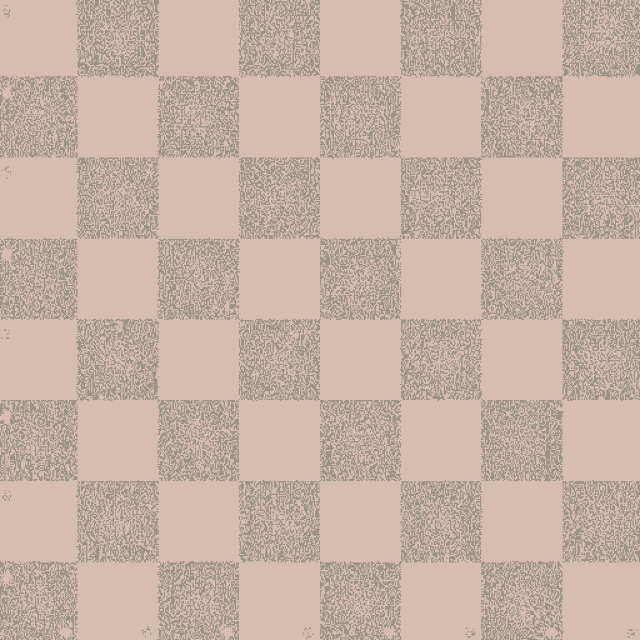
A three.js fragment shader for this pattern:

```glsl
varying vec2 vUv;

const float PI = 3.14159265;

float hash(vec2 p) {
  return fract(sin(dot(p, vec2(127.1, 311.7))) * 43758.5453);
}

float cornerSlope(vec2 corner, vec2 offset) {
  float angle = 2.0 * PI * hash(corner);
  return dot(vec2(cos(angle), sin(angle)), offset);
}

float gradientNoise(vec2 p) {
  vec2 i = floor(p), f = fract(p);
  vec2 u = f * f * (3.0 - 2.0 * f);
  vec2 e = vec2(1.0, 0.0);
  return mix(
    mix(cornerSlope(i, f), cornerSlope(i + e, f - e), u.x),
    mix(cornerSlope(i + e.yx, f - e.yx), cornerSlope(i + 1.0, f - 1.0), u.x),
    u.y);
}

// Ragged worn spots along the left column and the bottom row
float wornSpot(vec2 cell, vec2 f, float grain) {
  float left = length((f - vec2(0.13, 0.81)) * vec2(1.2, 0.9));
  float bottom = length(f - vec2(0.856, 0.13));
  float d = min(cell.x < 0.5 ? left : 1.0, cell.y < 0.5 ? bottom : 1.0);
  return step(d, 0.065 + 0.05 * grain);
}

// 1 where a dither dot is dark, 0 where it is bare ground
float inkDot(vec2 dotId) {
  float grain = gradientNoise(dotId * vec2(0.87, 0.71) + 7.3);
  vec2 ragged = vec2(grain, gradientNoise(dotId * 0.77 + 31.7)) * 0.016;
  vec2 board = ((dotId + 0.5) / 512.0 - vec2(0.5, 0.501)) / 0.1264 + 4.0 + ragged;
  vec2 cell = floor(board), f = fract(board);
  float worn = wornSpot(cell, f, grain);

  // Light squares: bare but for a few stray specks
  if (mod(cell.x + cell.y, 2.0) > 0.5) {
    float speck = hash(dotId + 19.0);
    return max(step(0.99994, speck), worn * step(0.75, speck));
  }

  // Dark squares: patches of upright stripes and checks, looser in the middle
  float outer = smoothstep(0.1, 1.0, length(f - 0.5) * 2.0);
  outer *= 0.85 + 0.25 * hash(cell + 3.0);
  float slip = floor(4.0 * gradientNoise(dotId * vec2(0.21, 0.15)) + 0.5);
  float checks = step(0.12, gradientNoise(dotId * vec2(0.17, 0.23) + 53.1));
  float weave = cos(PI * (dotId.x + slip + checks * dotId.y));
  float tone = grain + weave * mix(0.15, 0.32, outer) + mix(-0.08, 0.08, outer);

  // Rim: a nearly solid top row and toothed sides
  tone += 0.3 * step(0.984, f.y);
  tone += 0.3 * cos(PI * dotId.y) * step(0.484, abs(f.x - 0.5));
  return step(0.0, tone) * (1.0 - worn);
}

void main() {
  // Blend the four nearest dots across a narrow band to soften their edges
  vec2 grid = vUv * 512.0 - 0.5;
  vec2 id = floor(grid);
  vec2 blend = clamp((fract(grid) - 0.5) / 0.5 + 0.5, 0.0, 1.0);
  float ink = mix(
    mix(inkDot(id), inkDot(id + vec2(1.0, 0.0)), blend.x),
    mix(inkDot(id + vec2(0.0, 1.0)), inkDot(id + 1.0), blend.x),
    blend.y);

  vec3 ground = vec3(0.842, 0.742, 0.682);
  vec3 olive = vec3(0.607, 0.578, 0.515);
  gl_FragColor = vec4(mix(ground, olive, ink), 1.0);
}
```
